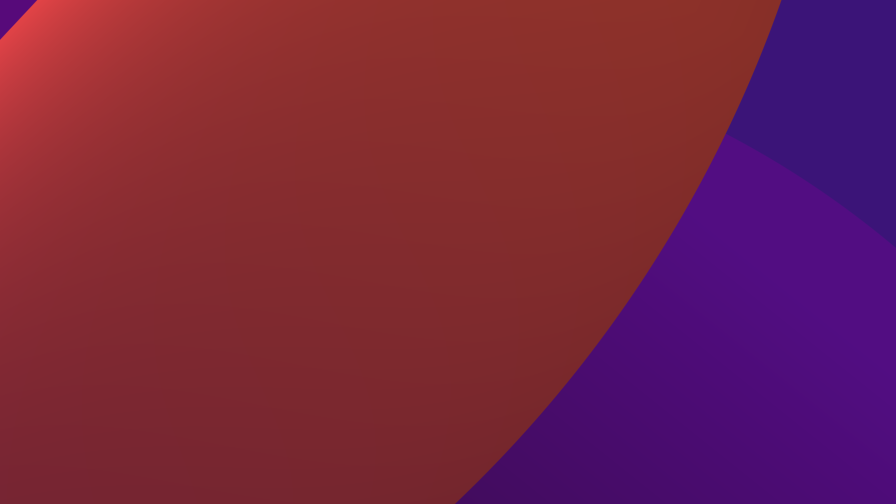
Write a WebGL 2 fragment shader that draws this background.

```glsl
#version 300 es
precision highp float;
// Draws a broad glowing red disc over a violet disc on an indigo ground.

uniform vec2 u_resolution;
out vec4 fragColor;

const vec3 INDIGO = vec3(0.23, 0.08, 0.47);
const vec3 VIOLET_DARK = vec3(0.26, 0.045, 0.37);
const vec3 VIOLET_LIGHT = vec3(0.32, 0.05, 0.51);
const vec3 CORNER_VIOLET = vec3(0.34, 0.04, 0.48);
const vec3 WINE = vec3(0.45, 0.14, 0.195);
const vec3 RUST = vec3(0.56, 0.195, 0.165);
const vec3 GLOW = vec3(0.37, 0.09, 0.10);

// Signed distances, negative inside
float circleDistance(vec2 p, vec2 center, float radius) {
    return length(p - center) - radius;
}

float lineDistance(vec2 p, vec2 point, vec2 normal) {
    return dot(p - point, normalize(normal));
}

// Coverage with an edge about one pixel wide
float coverage(float dist, float pixel) {
    return smoothstep(0.75 * pixel, -0.75 * pixel, dist);
}

vec3 violetShade(vec2 p) {
    float light = (dot(p, vec2(0.6, 0.75)) - 0.556) / 0.7;
    return mix(VIOLET_DARK, VIOLET_LIGHT, clamp(light, 0.0, 1.0));
}

// Diagonal base tone, lit along the upper left and shaded at the rim
vec3 redShade(vec2 p, float rimDist, float cornerDist) {
    float warmth = clamp(0.6 * p.y + 0.3 * p.x, 0.0, 1.0);
    vec3 base = mix(WINE, RUST, warmth);
    base *= 1.0 - 0.06 * exp(min(rimDist, 0.0) / 0.2);
    return base + GLOW * exp(min(cornerDist, 0.0) / 0.2);
}

void main() {
    // Canvas height is one unit
    vec2 p = gl_FragCoord.xy / u_resolution.y;
    float pixel = 1.0 / u_resolution.y;

    float violetDist = circleDistance(p, vec2(0.583, -0.907), 1.852);
    float rimDist = circleDistance(p, vec2(-0.849, 1.845), 2.544);
    float cornerDist = lineDistance(p, vec2(0.0, 0.921), vec2(-0.079, 0.074));

    // Layers from back to front
    vec3 color = mix(INDIGO, violetShade(p), coverage(violetDist, pixel));
    color = mix(color, redShade(p, rimDist, cornerDist), coverage(rimDist, pixel));
    color = mix(CORNER_VIOLET, color, coverage(cornerDist, pixel));

    fragColor = vec4(color, 1.0);
}
```
